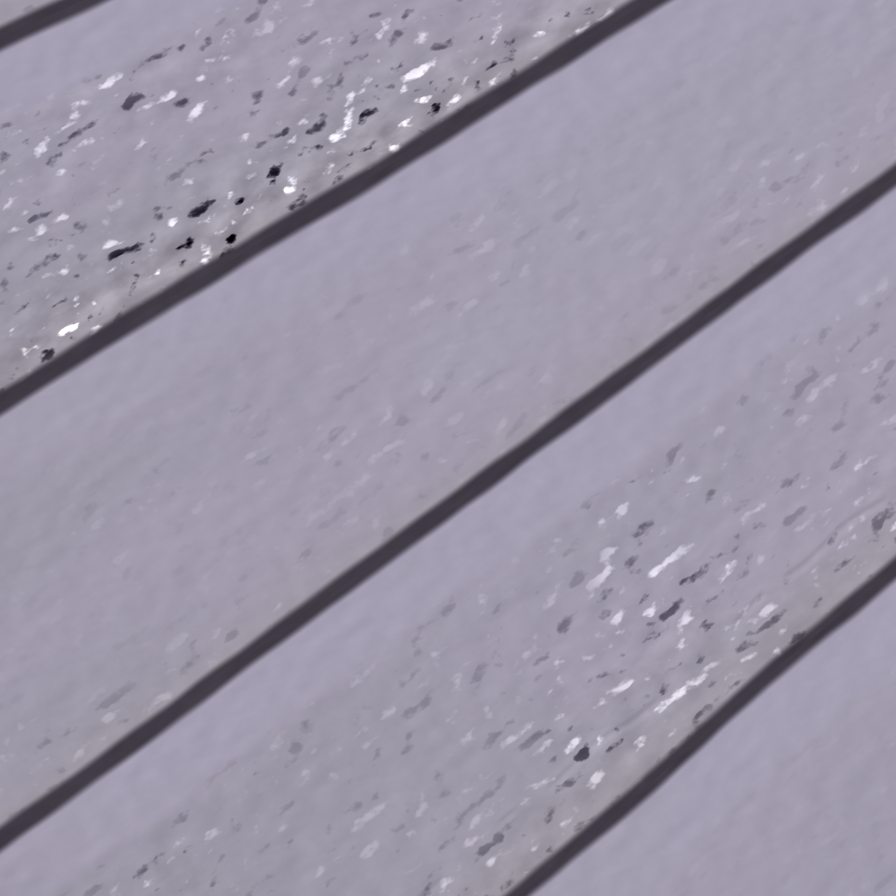
Reproduce this texture procedurally as a Shadertoy shader.

```glsl
const vec3 LILAC = vec3(0.645, 0.622, 0.700);
const vec3 GREY = vec3(0.606, 0.588, 0.642);
const vec3 DUST = vec3(0.600, 0.580, 0.585);
const vec3 GROOVE = vec3(0.245, 0.228, 0.268);

float hash(vec2 p) {
    vec3 q = fract(vec3(p.xyx) * 0.1031);
    q += dot(q, q.yzx + 33.33);
    return fract((q.x + q.y) * q.z);
}

float noise(vec2 p) {
    vec2 i = floor(p), f = fract(p);
    f = f * f * (3.0 - 2.0 * f);
    return mix(mix(hash(i), hash(i + vec2(1, 0)), f.x),
               mix(hash(i + vec2(0, 1)), hash(i + vec2(1, 1)), f.x), f.y);
}

float fbm(vec2 p) {
    float sum = 0.0, amp = 0.5;
    for (int i = 0; i < 4; i++) {
        sum += amp * noise(p);
        p = mat2(1.6, 1.2, -1.2, 1.6) * p + 17.3;
        amp *= 0.5;
    }
    return sum;
}

// Difference of height toward the light, centred on zero
float relief(vec2 p, vec2 toLight) {
    return fbm(p) - fbm(p + toLight);
}

// Signed height above groove k; the grooves fan out to the left
float grooveDistance(vec2 uv, float k) {
    float slope = 0.50 + 0.11 * k + 0.005 * k * k;
    float start = 0.954 - 0.361 * k - 0.042 * k * k;
    float wobble = 0.005 * (noise(vec2(uv.x * 7.0, k * 9.0)) - 0.5);
    return (uv.y - start - slope * uv.x) * inversesqrt(1.0 + slope * slope) + wobble;
}

// Soft band of given half width around zero
float band(float d, float halfWidth, float blur) {
    return 1.0 - smoothstep(halfWidth - blur, halfWidth + blur, abs(d));
}

void mainImage(out vec4 fragColor, in vec2 fragCoord) {
    vec2 uv = fragCoord / iResolution.xy;
    float blur = max(0.0050, 1.0 / iResolution.y);

    // Find the board and the distances to its two grooves
    float board = -1.0, below = 9.0, above = 9.0, groove = 0.0;
    for (float k = -1.0; k < 5.0; k++) {
        float d = grooveDistance(uv, k);
        if (d < 0.0 && -d < below) { below = -d; board = k; }
        if (d >= 0.0) above = min(above, d);
        float halfWidth = 0.0118 - 0.0008 * k + 0.002 * (noise(uv * 22.0) - 0.5);
        groove = max(groove, band(d, halfWidth, blur));
    }

    // Coordinates along and across the board
    float angle = atan(0.55 + 0.12 * board);
    vec2 along = vec2(cos(angle), sin(angle));
    vec2 grain = vec2(dot(uv, along), dot(uv, vec2(-along.y, along.x)));
    float worn = mod(board, 2.0) < 0.5 ? 1.0 : 0.2;

    // Broad tone: violet at upper right, greyer at lower left
    float tone = 0.62 + 0.32 * (uv.x + uv.y - 1.0) + 0.7 * (fbm(grain * vec2(5, 9)) - 0.47);
    float stripEdge = 0.085 + 0.014 * (noise(grain * 12.0) - 0.5);
    float strip = 1.0 - smoothstep(stripEdge - 0.012, stripEdge + 0.012, below);
    tone += strip * (0.25 + 0.15 * worn) - 0.15 * worn * (1.0 - strip);
    vec3 color = mix(GREY, LILAC, clamp(tone, 0.0, 1.15));

    // Dusty lower edge
    float edge = exp(-above / (0.018 + 0.025 * worn));
    color = mix(color, DUST, edge * (0.45 + 0.4 * fbm(grain * 25.0)));

    // Fine grain and coarse wear
    color += 0.035 * relief(grain * vec2(45, 75), vec2(-0.5, 0.8));
    float patches = smoothstep(0.42, 0.65, fbm(grain * vec2(6, 11) + board * 7.0));
    float edgeWear = exp(-pow((above - 0.035) / 0.040, 2.0)) * (board < 0.5 ? 1.0 : 0.35);
    float wear = worn * (1.0 - strip) * (0.2 + 0.5 * patches + 0.9 * edgeWear);
    color += 0.13 * wear * relief(grain * vec2(28, 50) + 4.0, vec2(-0.4, 0.8));

    // Sparse chips with a dark side and a light side
    float chip = relief(grain * vec2(38, 64) + 31.0, vec2(-0.3, 0.7));
    color += 0.40 * wear * sign(chip) * smoothstep(0.16, 0.40, abs(chip));

    // Broken scratch running beside the third board's lower edge
    float scratchOn = board == 2.0 ? smoothstep(0.35, 0.6, noise(grain * vec2(28, 12))) : 0.0;
    float scratchOffset = above - 0.064 - 0.012 * (noise(grain * vec2(16, 3)) - 0.5);
    color += scratchOn * (0.025 * band(scratchOffset, 0.003, 0.003)
                        - 0.045 * band(scratchOffset - 0.007, 0.002, 0.003));

    // Grooves
    vec3 grooveColor = GROOVE + 0.05 * (fbm(grain * vec2(30, 60)) - 0.4);
    color = mix(color, grooveColor, groove);
    fragColor = vec4(clamp(color, 0.0, 1.0), 1.0);
}
```
